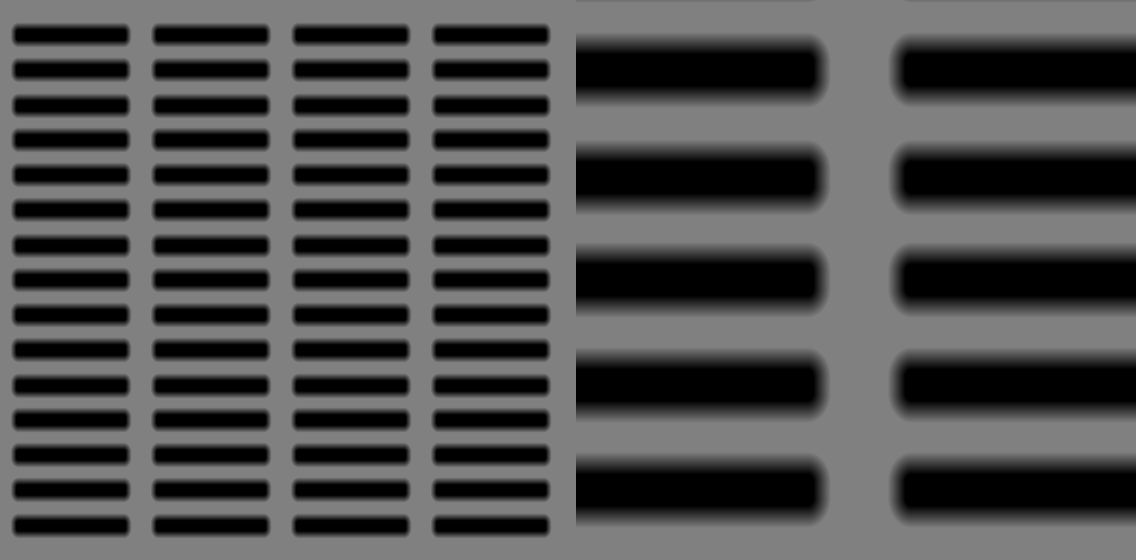
Left, the full canvas; right, a detail of the centre.
A Shadertoy shader for this pattern:

```glsl
// Grey vent panel: four columns of fifteen soft-edged black slots.

// Brightness ramp of one slot: 0 in its core, 1 on the surrounding panel.
float slotRamp(vec2 p) {
    vec2 core = vec2(0.0977, 0.0094);
    vec2 fade = vec2(0.0104, 0.0132);
    float corner = 0.35;
    vec2 q = max((abs(p) - core) / fade + corner, 0.0);
    return clamp(length(q) - corner, 0.0, 1.0);
}

void mainImage(out vec4 fragColor, in vec2 fragCoord) {
    vec2 uv = fragCoord / iResolution.xy;

    // Repeat: columns centred in quarters, rows centred on sixteenths
    float row = floor(uv.y * 16.0 + 0.5);
    vec2 p = vec2((fract((uv.x - 0.002) * 4.0) - 0.5) / 4.0, uv.y - row / 16.0);

    // Every fourth row sits slightly low
    p.y += mod(row, 4.0) == 1.0 ? 0.0016 : 0.0;

    // Plain margins along the bottom and top
    bool hasSlot = row > 0.5 && row < 15.5;
    float panel = hasSlot ? slotRamp(p) : 1.0;

    fragColor = vec4(vec3(0.5 * panel), 1.0);
}
```
